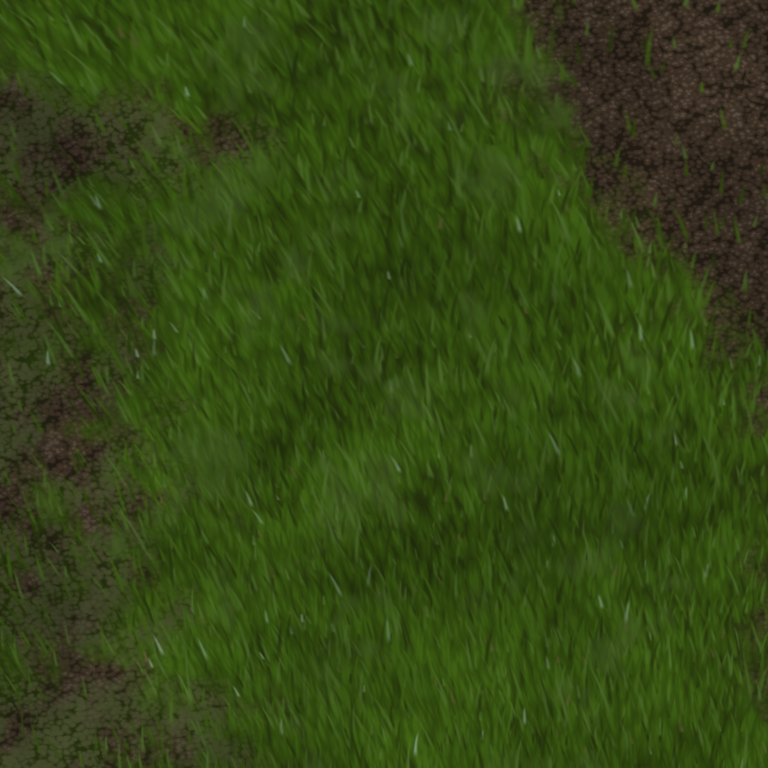
Give the GLSL for this texture, as a three.js fragment shader.

```glsl
// Dim, soft meadow grass leaning up and left, thinning to moss and brown soil at the edges.
varying vec2 vUv;

const vec3 SHADE = vec3(0.135, 0.185, 0.045);
const vec3 DEEP  = vec3(0.18, 0.275, 0.05);
const vec3 FRESH = vec3(0.225, 0.345, 0.07);
const vec3 LIGHT = vec3(0.28, 0.385, 0.16);
const vec3 HAZE  = vec3(0.265, 0.345, 0.165);
const vec3 GLINT = vec3(0.42, 0.52, 0.42);
const vec3 STRAW = vec3(0.32, 0.31, 0.17);
const vec3 MOSS  = vec3(0.25, 0.28, 0.16);
const vec3 SOIL  = vec3(0.22, 0.175, 0.135);
const vec3 DIRT  = vec3(0.12, 0.10, 0.07);

const float SLANT = 0.40;                   // lean at the left, fading to none at the right
const vec2  BLADE_CELL = vec2(0.032, 0.085); // spacing of the largest blades
const float BLADE_WIDTH = 0.0027;           // half width at the root
const float BLADE_SPREAD = 0.36;            // sideways deviation per unit of length
const float SOFTNESS = 0.0019;
const float RARE = 0.97;                    // picks above this are straw or glints
const int   LAYERS = 10;

vec3 hash3(vec2 p) {
  vec3 q = fract(p.xyx * vec3(0.1031, 0.1030, 0.0973));
  q += dot(q, q.yxz + 33.33);
  return fract((q.xxy + q.yzz) * q.zyx);
}

// Layered sines, about -1 to 1.
float patches(vec2 p) {
  float sum = 0.0, weight = 0.5;
  for (int i = 0; i < 4; i++) {
    sum += weight * sin(p.x + 1.7 * sin(p.y * 0.8)) * cos(p.y + 1.3 * sin(p.x * 0.7));
    p = mat2(1.4, 1.1, -1.1, 1.4) * p + 2.3;
    weight *= 0.7;
  }
  return sum;
}

// Cellular noise: distance to the nearest point, free of steps between cells.
float cellular(vec2 p) {
  vec2 cell = floor(p);
  float nearest = 9.0;
  for (int j = -1; j <= 1; j++)
    for (int i = -1; i <= 1; i++) {
      vec2 id = cell + vec2(float(i), float(j));
      nearest = min(nearest, length(id + hash3(id).xy - p));
    }
  return nearest;
}

float ellipse(vec2 p, vec2 centre, vec2 radius) {
  return 1.0 - length((p - centre) / radius);
}

// 0 in full grass, 1 on open ground, with a ragged and gradual border.
float bareness(vec2 p) {
  float right = 12.0 * (p.x - 1.02 + 0.33 * smoothstep(0.4, 0.92, p.y));
  float strip = 2.2 * ellipse(p, vec2(0.05, 0.81), vec2(0.25, 0.08));
  float side = 1.5 * ellipse(p, vec2(-0.03, 0.38), vec2(0.23, 0.38));
  float corner = 2.0 * ellipse(p, vec2(0.0, 0.04), vec2(0.27, 0.14));
  float open = max(max(right, strip), max(side, corner));
  return smoothstep(-0.9, 1.0, open + 1.1 * patches(p * 24.0) * smoothstep(-1.8, -0.2, open));
}

// Shear that turns the lean of the grass upright, and its inverse.
vec2 upright(vec2 p) { return vec2(p.x + SLANT * p.y * (1.0 - p.x), p.y); }
vec2 leaning(vec2 g) { return vec2((g.x - SLANT * g.y) / (1.0 - SLANT * g.y), g.y); }

vec3 groundColour(vec2 p) {
  float coarse = cellular(p * vec2(60.0, 80.0) + patches(p * 40.0));
  float fine = cellular(p * vec2(125.0, 160.0));
  float grain = 1.1 - 0.8 * coarse - 0.8 * fine + 0.3 * patches(p * 27.0);
  vec3 soil = mix(DIRT, SOIL, smoothstep(-0.1, 0.5, grain));
  soil += 0.08 * smoothstep(0.5, 1.0, grain);
  float mossy = (1.0 - smoothstep(0.3, 0.6, p.x)) * smoothstep(-0.6, 0.2, patches(p * 21.0 + 4.0));
  return mix(soil, mix(SHADE, MOSS, smoothstep(-0.1, 0.6, grain)), 0.85 * mossy);
}

vec3 turfColour(vec2 p, vec2 g) {
  float streak = cellular(g * vec2(110.0, 26.0) + vec2(0.8 * patches(p * 15.0), 0.0));
  float tone = 0.85 - 0.8 * streak + 0.3 * patches(p * 13.0);
  return mix(SHADE, mix(DEEP, FRESH, smoothstep(0.45, 0.9, tone)), smoothstep(0.0, 0.5, tone));
}

vec3 bladeColour(float pick, float tint) {
  vec3 c = mix(SHADE, DEEP, smoothstep(0.08, 0.3, pick));
  c = mix(c, FRESH, smoothstep(0.35, 0.6, pick));
  c = mix(c, LIGHT, smoothstep(0.68, 0.88, pick));
  return mix(c, tint < 0.5 ? STRAW : GLINT, step(RARE, pick));
}

void main() {
  vec2 p = vUv, g = upright(p);
  vec3 colour = mix(turfColour(p, g), groundColour(p), bareness(p));

  // Scattered tapering blades, short ones beneath and long ones on top.
  for (int k = 0; k < LAYERS; k++) {
    float size = mix(0.4, 1.0, float(k) / float(LAYERS - 1));
    vec2 cellSize = BLADE_CELL * size, shift = float(k) * vec2(0.137, 0.219) + 1.0;
    vec2 cell = floor((g + shift) / cellSize);
    for (int j = -1; j <= 0; j++)
      for (int i = -1; i <= 1; i++) {
        vec2 id = cell + vec2(float(i), float(j));
        vec3 h = hash3(id + float(k) * 31.0), r = hash3(id + float(k) * 17.0 + 71.0);
        vec2 root = (id + h.xy) * cellSize - shift, q = g - root;
        float len = cellSize.y * mix(0.4, 1.0, r.x) * (h.z > RARE ? 0.5 : 1.0);
        float t = clamp(q.y / len, 0.0, 1.0);
        float bend = BLADE_SPREAD * (2.0 * r.y - 1.0) * len * t * mix(0.5, 1.0, t);
        float width = BLADE_WIDTH * mix(0.6, 1.0, size) * (1.0 - 0.7 * t);
        float cover = 1.0 - smoothstep(width - SOFTNESS, width + SOFTNESS, abs(q.x - bend));
        cover *= smoothstep(0.0, 0.3, t) * (1.0 - smoothstep(0.65, 1.0, t));
        if (cover > 0.0) {
          cover *= step(bareness(leaning(root)), r.z * 1.09);
          colour = mix(colour, bladeColour(h.z, r.x), mix(0.45, 0.9, fract(r.z * 7.0)) * cover);
        }
      }
  }

  // Pale hazy tufts, then broad light and shade across the clumps.
  colour = mix(colour, HAZE, 0.4 * smoothstep(0.15, 0.75, patches(p * 19.0 + 7.0)) * (1.0 - smoothstep(0.6, 1.0, bareness(p))));
  gl_FragColor = vec4(colour * (1.0 + 0.16 * patches(p * 9.0 + 1.0)), 1.0);
}
```
